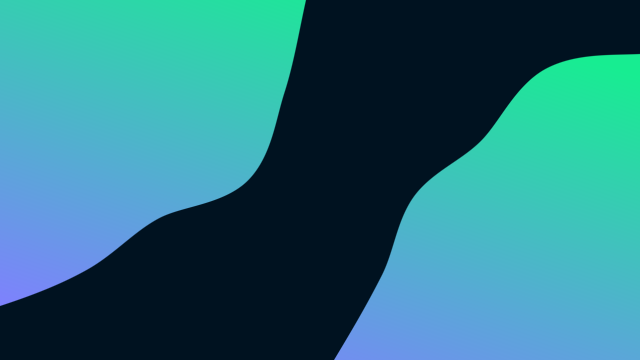
Reproduce this background procedurally as a Shadertoy shader.

```glsl
const float HALF_PI = 1.5707963;

// Smooth curve through four evenly spaced values, from b at t = 0 to c at t = 1
float catmullRom(float a, float b, float c, float d, float t) {
    return b + 0.5 * t * (c - a + t * (2.0 * a - 5.0 * b + 4.0 * c - d
                        + t * (3.0 * (b - c) + d - a)));
}

// Coverage of a corner blob; its radii are spread evenly over a quarter turn,
// with one extra radius before and after to steer the end slopes
float cornerBlob(vec2 p, float radii[8]) {
    float s = clamp(atan(p.y, p.x) / HALF_PI * 5.0, 0.0, 4.999);
    int i = int(s);
    float edge = catmullRom(radii[i], radii[i + 1], radii[i + 2], radii[i + 3], fract(s));
    float pixel = 1.0 / iResolution.y;
    return smoothstep(-0.8 * pixel, 0.8 * pixel, edge - length(p));
}

void mainImage(out vec4 fragColor, in vec2 fragCoord) {
    vec2 p = fragCoord / iResolution.y;
    float aspect = iResolution.x / iResolution.y;

    // One tilted gradient shared by both blobs
    vec3 violet = vec3(0.50, 0.50, 1.00);
    vec3 green = vec3(0.09, 0.93, 0.57);
    float rise = dot(p, vec2(0.265, 0.81)) - 0.11;
    vec3 blobColor = mix(violet, green, clamp(rise, 0.0, 1.0));

    // Blobs in the upper left and lower right corners
    float upperLeft = cornerBlob(vec2(p.x, 1.0 - p.y),
        float[8](0.949, 0.850, 0.831, 0.852, 0.750, 0.787, 0.850, 0.961));
    float lowerRight = cornerBlob(vec2(aspect - p.x, p.y),
        float[8](1.076, 0.850, 0.755, 0.775, 0.752, 0.850, 0.850, 0.873));

    vec3 navy = vec3(0.0, 0.071, 0.125);
    fragColor = vec4(mix(navy, blobColor, max(upperLeft, lowerRight)), 1.0);
}
```
